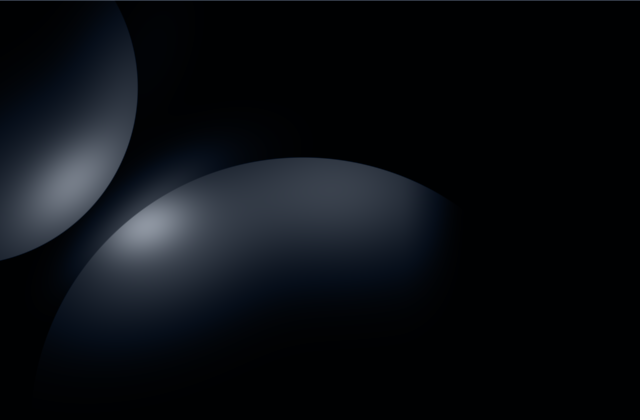
Reproduce this background procedurally as a Shadertoy shader.

```glsl
// Soft elliptical light, rotated by angle
float glow(vec2 p, vec2 center, vec2 radii, float angle) {
    float c = cos(angle), s = sin(angle);
    vec2 q = mat2(c, -s, s, c) * (p - center) / radii;
    return exp(-dot(q, q));
}

// Antialiased disc coverage
float disc(vec2 p, vec2 center, float radius) {
    float pixel = 1.0 / iResolution.y;
    return smoothstep(pixel, -pixel, length(p - center) - radius);
}

// Cool grey ramp: blue-black shadows, steel highlights
vec3 steel(float light) {
    vec3 tint = vec3(-0.03, 0.0, 0.045) * smoothstep(-0.01, 0.06, light);
    return clamp(light + tint, 0.0, 1.0);
}

void mainImage(out vec4 fragColor, in vec2 fragCoord) {
    vec2 p = fragCoord / iResolution.y;

    // Haze behind the spheres
    float light = 0.003;
    light += 0.25 * glow(p, vec2(0.33, 0.47), vec2(0.15, 0.06), 0.7);
    light += 0.035 * glow(p, vec2(0.45, 0.57), vec2(0.18, 0.09), 0.4);
    light += 0.010 * glow(p, vec2(0.36, 0.87), vec2(0.16, 0.08), 1.2);

    // Large sphere: hot spot, its falloff and the wide upper sheen
    float large = 0.003;
    large += 0.36 * glow(p, vec2(0.343, 0.466), vec2(0.11, 0.07), 0.35);
    large += 0.25 * glow(p, vec2(0.39, 0.42), vec2(0.26, 0.16), 0.42);
    large += 0.24 * glow(p, vec2(0.82, 0.55), vec2(0.26, 0.17), 0.0)
           * smoothstep(1.12, 0.95, p.x);
    light = mix(light, large, disc(p, vec2(0.721, -0.024), 0.649));

    // Corner sphere: hot spot, its falloff and the lit right rim
    float corner = 0.002;
    corner += 0.24 * glow(p, vec2(0.170, 0.566), vec2(0.13, 0.075), 0.75);
    corner += 0.24 * glow(p, vec2(0.16, 0.53), vec2(0.30, 0.18), 0.6);
    corner += 0.12 * glow(p, vec2(0.32, 0.80), vec2(0.20, 0.12), 1.3);
    light = mix(light, corner, disc(p, vec2(-0.094, 0.791), 0.422));

    // Hairline along the top edge
    light += 0.22 * smoothstep(0.997, 0.999, p.y);

    fragColor = vec4(steel(light), 1.0);
}
```
